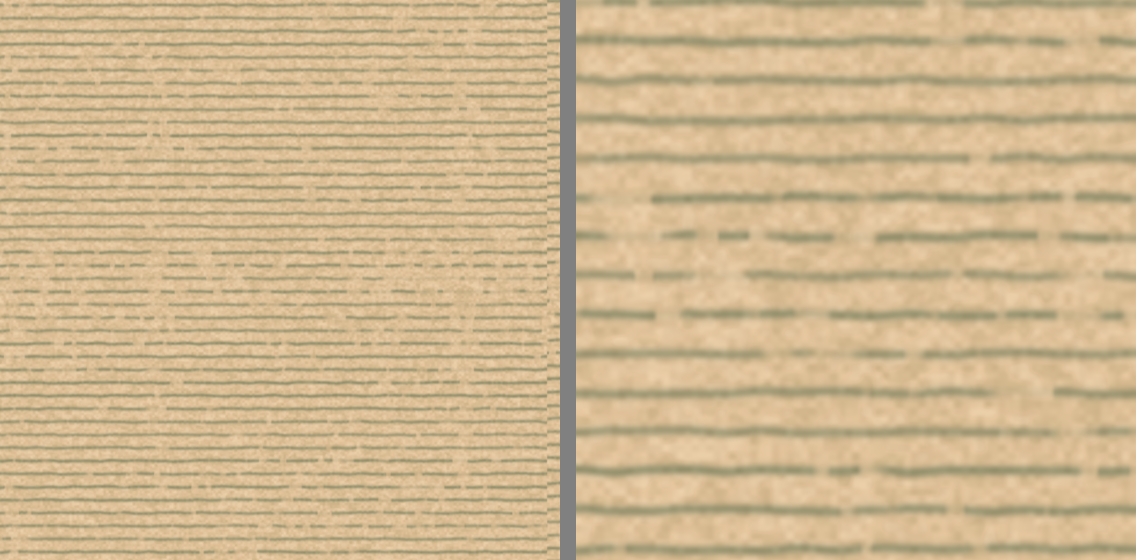
Left: the whole. Right: its middle third, enlarged.
Give the GLSL for this texture, as a Shadertoy shader.

```glsl
#define ROWS 43.0
#define LINE_PHASE 0.61
#define LINE_SIGMA 0.105
#define WOBBLE 0.05
#define SEAM_X 0.977
#define SEAM_SHIFT 0.28
#define GRAIN 0.055
#define CLOTH vec3(0.878, 0.757, 0.598)
#define CLOTH_SHADE vec3(0.84, 0.728, 0.56)
#define CLOTH_LIGHT vec3(0.90, 0.79, 0.64)
#define LINE_COLOR vec3(0.60, 0.58, 0.44)

float hash(vec2 p) {
    vec3 q = fract(vec3(p.xyx) * 0.1031);
    q += dot(q, q.yzx + 33.33);
    return fract((q.x + q.y) * q.z);
}

float noise(vec2 p) {
    vec2 cell = floor(p);
    vec2 f = fract(p);
    f = f * f * (3.0 - 2.0 * f);
    float low = mix(hash(cell), hash(cell + vec2(1, 0)), f.x);
    float high = mix(hash(cell + vec2(0, 1)), hash(cell + vec2(1, 1)), f.x);
    return mix(low, high, f.y);
}

// Broad worn areas: a central band, two upright streaks and soft patches
float wearAmount(vec2 uv) {
    float band = exp(-pow((uv.y - 0.47) / 0.07, 2.0));
    float streaks = exp(-pow((uv.x - 0.28) / 0.025, 2.0))
                  + exp(-pow((uv.x - 0.82) / 0.03, 2.0))
                  + exp(-pow((uv.x - 0.02) / 0.012, 2.0));
    return 0.22 * band + 0.16 * streaks + 0.35 * noise(uv * vec2(7.0, 14.0) + 5.0);
}

// Ink coverage of the horizontal lines, moved up by a share of a row
float lineInk(vec2 uv, float shift) {
    float y = uv.y * ROWS - LINE_PHASE - shift + 0.5;
    float row = floor(y);
    float wobble = (noise(vec2(uv.x * 45.0, row * 7.0)) - 0.5) * 2.0 * WOBBLE;
    float d = fract(y) - 0.5 - wobble;
    float profile = exp(-0.5 * d * d / (LINE_SIGMA * LINE_SIGMA));

    // Short breaks where the ink has worn off, and uneven strength
    float dashes = 0.65 * noise(vec2(uv.x * 75.0, row * 13.0 + 40.0))
                 + 0.35 * noise(vec2(uv.x * 28.0, row * 5.0 + 90.0));
    float worn = wearAmount(vec2(uv.x, row / ROWS));
    float kept = smoothstep(-0.08, 0.14, dashes - worn);
    float strength = 0.8 + 0.2 * hash(vec2(row, 3.0));
    return profile * strength * mix(0.25, 1.0, kept);
}

void mainImage(out vec4 fragColor, in vec2 fragCoord) {
    vec2 uv = fragCoord / iResolution.xy;

    // Mottled cloth
    float fine = noise(uv * vec2(150.0, 190.0));
    float coarse = noise(uv * vec2(75.0, 110.0) + 31.0);
    float mottle = 0.6 * fine + 0.4 * coarse;
    vec3 color = mix(CLOTH_SHADE, CLOTH, smoothstep(0.2, 0.5, mottle));
    color = mix(color, CLOTH_LIGHT, smoothstep(0.5, 0.8, mottle));

    // Lines, with the row offset past the seam at the right
    float edge = 1.0 / iResolution.x;
    float seam = smoothstep(SEAM_X - edge, SEAM_X + edge, uv.x);
    float ink = mix(lineInk(uv, 0.0), lineInk(uv, SEAM_SHIFT), seam);
    color = mix(color, LINE_COLOR, ink);

    // Fine grain over cloth and ink
    color += GRAIN * (noise(uv * vec2(230.0, 230.0) + 71.0) - 0.5);
    fragColor = vec4(clamp(color, 0.0, 1.0), 1.0);
}
```
